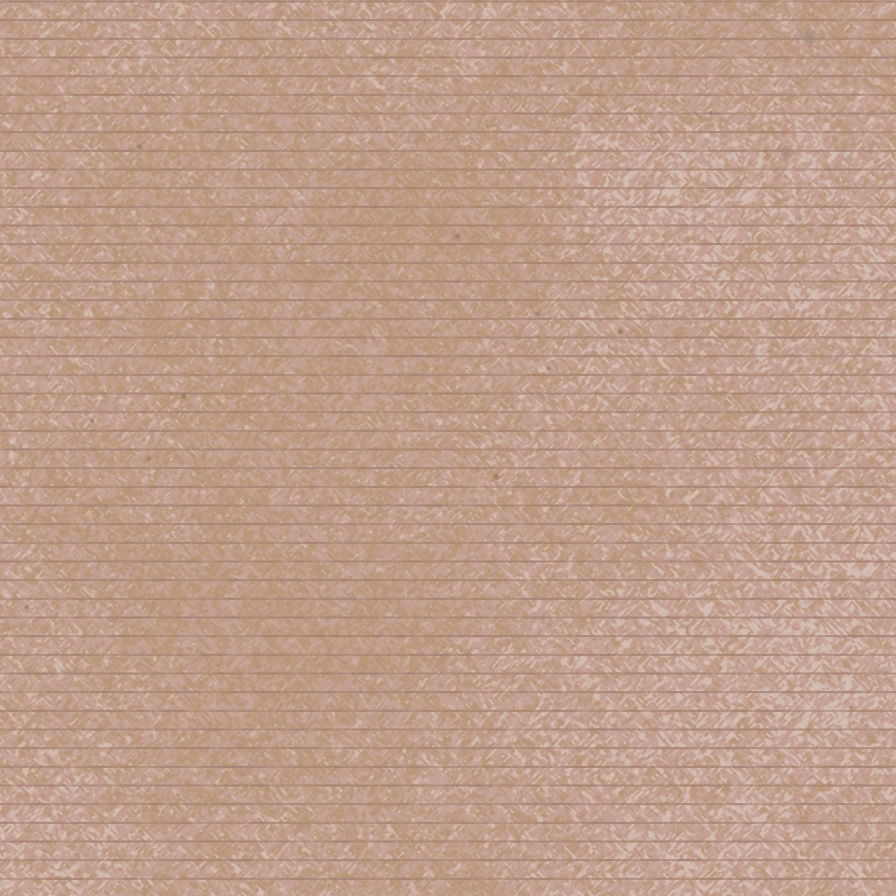
Give the GLSL for this texture, as a Shadertoy shader.

```glsl
// Ribbed paper: 48 fine horizontal rules over a pink and tan fibrous grain.

const float ROWS = 48.0;
const float GRAIN = 768.0;          // fibre units across the canvas

const vec3 PINK = vec3(0.778, 0.633, 0.591);
const vec3 TAN = vec3(0.730, 0.588, 0.477);
const vec3 FLECK = vec3(0.845, 0.780, 0.740);
const vec3 RULE_MAUVE = vec3(0.640, 0.500, 0.470);
const vec3 RULE_BROWN = vec3(0.655, 0.510, 0.410);
const vec3 SPECK = vec3(0.500, 0.370, 0.270);
const vec3 STAIN = vec3(0.590, 0.530, 0.470);

float hash(vec2 p) {
    vec3 q = fract(vec3(p.xyx) * 0.1031);
    q += dot(q, q.yzx + 33.33);
    return fract((q.x + q.y) * q.z);
}

float noise(vec2 p) {
    vec2 cell = floor(p), f = fract(p);
    f = f * f * (3.0 - 2.0 * f);
    return mix(mix(hash(cell), hash(cell + vec2(1, 0)), f.x),
               mix(hash(cell + vec2(0, 1)), hash(cell + vec2(1, 1)), f.x), f.y);
}

float cloud(vec2 p) {
    float sum = 0.0, weight = 0.5;
    for (int i = 0; i < 4; i++) {
        sum += weight * noise(p);
        p = p * 2.03 + 17.3;
        weight *= 0.5;
    }
    return sum / 0.9375;
}

// Short fibres leaning left or right in small patches.
float fibres(vec2 p, float seed) {
    vec2 d = vec2(p.x + p.y, p.x - p.y) + 2000.0 + seed;
    float rising = noise(d * vec2(0.13, 0.34));
    float falling = noise(d * vec2(0.34, 0.13) + 71.0);
    float lean = smoothstep(0.35, 0.65, noise(p * 0.12 + seed));
    return mix(rising, falling, lean);
}

// Coverage of the rule near the top of each row.
float rule(float y, float pixel) {
    float row = (1.0 - y) * ROWS - 0.08;
    float dist = abs(fract(row + 0.5) - 0.5);
    float soft = max(pixel * ROWS, 0.07);
    return 1.0 - smoothstep(0.055 - 0.5 * soft, 0.055 + 0.5 * soft, dist);
}

float spot(vec2 uv, vec2 centre, float radius, float pixel) {
    float soft = max(pixel, radius * 0.8);
    return 1.0 - smoothstep(radius - soft, radius + soft, length(uv - centre));
}

void mainImage(out vec4 fragColor, in vec2 fragCoord) {
    vec2 uv = fragCoord / iResolution.xy;
    float pixel = 1.0 / iResolution.y;
    vec2 p = uv * GRAIN;

    // Broad wear: the left centre is smoother and more tan
    float worn = exp(-5.0 * dot(uv - vec2(0.35, 0.48), uv - vec2(0.35, 0.48)));
    float wear = cloud(uv * 4.0 + 5.0) - 0.5 - 0.35 * (worn - 0.4);

    // Pink and tan fibres
    float blotch = noise(p * 0.11 + 40.0) - 0.5;
    float tint = fibres(p, 11.0) + 0.35 * blotch - 0.35 * wear;
    vec3 color = mix(PINK, TAN, smoothstep(0.15, 0.90, tint));
    color += 0.035 * (noise(p * 0.45 + 90.0) - 0.5);

    // Pale flecks, denser where the wear is high
    float fleck = fibres(p, 233.0) + 0.25 * (noise(p * 0.5) - 0.5) + 0.55 * wear;
    color = mix(color, FLECK, 0.75 * smoothstep(0.55, 1.0, fleck));

    // Horizontal rules with uneven ink
    float row = floor((1.0 - uv.y) * ROWS + 0.42);
    float ink = noise(vec2(p.x * 0.09, row * 7.0));
    vec3 ruleColor = mix(RULE_MAUVE, RULE_BROWN, noise(vec2(p.x * 0.05, row * 3.0 + 50.0)));
    color = mix(color, ruleColor, rule(uv.y, pixel) * mix(0.5, 0.95, ink));

    // Scattered specks
    for (int i = 0; i < 12; i++) {
        float id = float(i) * 3.7;
        vec2 centre = vec2(hash(vec2(id, 1.3)), hash(vec2(id, 8.9)));
        float radius = mix(0.0015, 0.003, hash(vec2(id, 4.1)));
        color = mix(color, SPECK, 0.5 * spot(uv, centre, radius, pixel));
    }

    // Two soft stains at the upper right
    color = mix(color, STAIN, 0.55 * spot(uv, vec2(0.903, 0.958), 0.007, pixel));
    color = mix(color, RULE_MAUVE, 0.65 * spot(uv, vec2(0.878, 0.831), 0.006, pixel));

    fragColor = vec4(color, 1.0);
}
```
